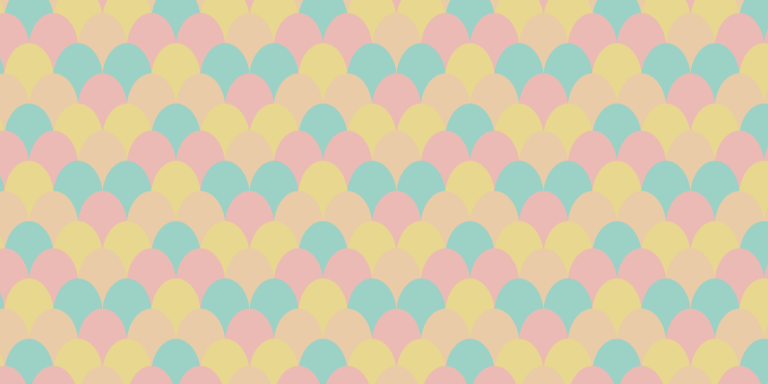
Write a WebGL 1 fragment shader that draws this pattern.

```glsl
precision mediump float;
// Overlapping rows of pastel egg-shaped scales, with every third egg in an accent colour.

uniform vec2 u_resolution;

// Lengths are fractions of the canvas height, measured from the top left.
#define EGG_SPACING 0.1276
#define EGG_RADII vec2(0.0648, 0.0938)
#define FIRST_ACCENT_X 0.0755
#define FIRST_TOP 0.0339
#define ROW_STEP 0.0786
#define GROUP_HEIGHT 0.3063
#define BEIGE vec3(0.914, 0.796, 0.655)
#define YELLOW vec3(0.910, 0.843, 0.557)
#define PINK vec3(0.925, 0.729, 0.706)
#define TEAL vec3(0.612, 0.820, 0.773)

// Colour of an egg: each of the four row kinds has a main and an accent colour.
vec3 eggColor(float rowKind, bool accent) {
  if (rowKind < 0.5) return accent ? BEIGE : PINK;
  if (rowKind < 1.5) return accent ? YELLOW : TEAL;
  if (rowKind < 2.5) return accent ? PINK : BEIGE;
  return accent ? TEAL : YELLOW;
}

// Approximate signed distance to an ellipse centred on the origin.
float ellipseDistance(vec2 p, vec2 radii) {
  return (length(p / radii) - 1.0) * radii.x;
}

void main() {
  vec2 pos = gl_FragCoord.xy / u_resolution.y;
  pos.y = 1.0 - pos.y;
  float pixel = 1.0 / u_resolution.y;
  vec3 color = YELLOW;

  // Paint rows from the top down, so lower rows cover the ones above.
  for (int i = 0; i < 17; i++) {
    float row = float(i) - 3.0;
    float group = floor((row + 0.5) / 4.0);
    float rowKind = row - 4.0 * group;
    float top = FIRST_TOP + group * GROUP_HEIGHT + rowKind * ROW_STEP;

    // Alternate rows shift by one and a half eggs.
    float shift = mod(rowKind, 2.0) < 0.5 ? 1.5 : 0.0;
    float along = (pos.x - FIRST_ACCENT_X) / EGG_SPACING - shift;
    float column = floor(along + 0.5);
    bool accent = mod(column + 0.5, 3.0) < 1.0;

    vec2 local = vec2((along - column) * EGG_SPACING, pos.y - top - EGG_RADII.y);
    float dist = ellipseDistance(local, EGG_RADII);
    float cover = 1.0 - smoothstep(-0.7 * pixel, 0.7 * pixel, dist);
    color = mix(color, eggColor(rowKind, accent), cover);
  }
  gl_FragColor = vec4(color, 1.0);
}
```
